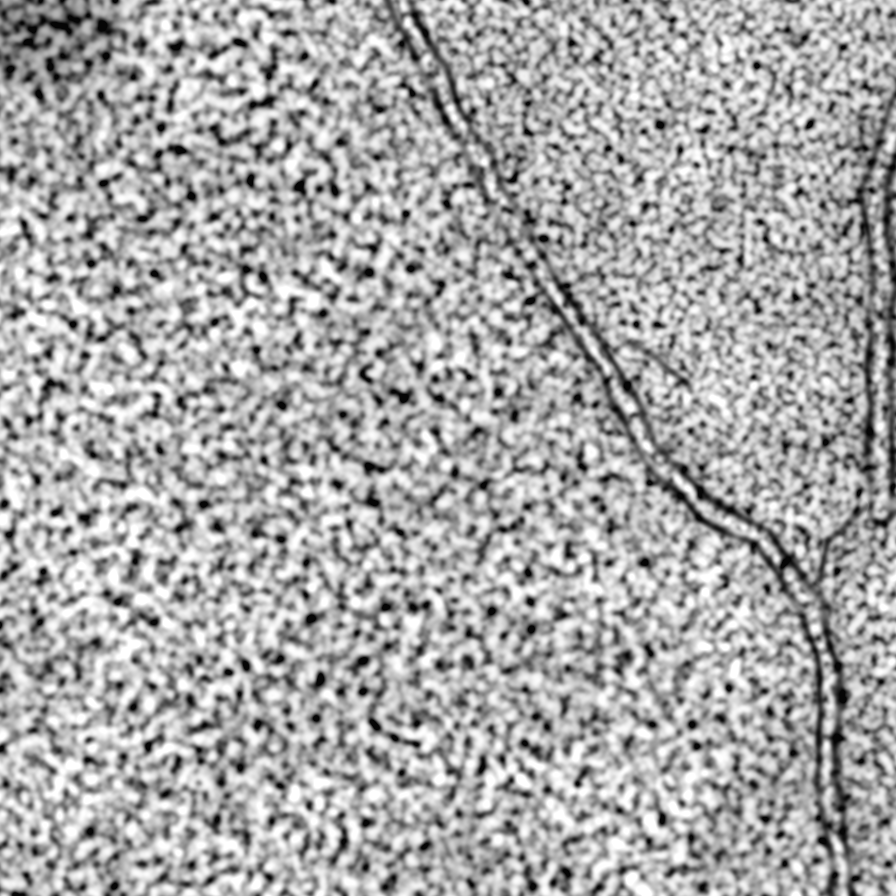
This texture is drawn by a three.js fragment shader. Its source:

```glsl
// Grainy grey micrograph: band-limited speckle crossed by double-walled dark veins.
// Rotated layers of gradient noise make the grain; distances to bent paths
// make the veins, whose two walls lie at a fixed offset from the path.

varying vec2 vUv;

float hash(vec2 p) {
  vec3 q = fract(p.xyx * vec3(0.1031, 0.1030, 0.0973));
  q += dot(q, q.yzx + 33.33);
  return fract((q.x + q.y) * q.z);
}

float cornerSlope(vec2 cell, vec2 offset) {
  float angle = 6.2832 * hash(cell);
  return dot(vec2(cos(angle), sin(angle)), offset);
}

float gradientNoise(vec2 p) {
  vec2 i = floor(p), f = fract(p);
  vec2 u = f * f * f * (f * (f * 6.0 - 15.0) + 10.0);
  vec2 e = vec2(1.0, 0.0);
  return mix(
    mix(cornerSlope(i, f), cornerSlope(i + e.xy, f - e.xy), u.x),
    mix(cornerSlope(i + e.yx, f - e.yx), cornerSlope(i + e.xx, f - e.xx), u.x),
    u.y);
}

// Speckle of roughly unit deviation; fineness shifts weight to small grains.
float speckle(vec2 p, float fineness) {
  float sum = 0.0;
  float frequency = 58.0;
  for (int k = 0; k < 4; k++) {
    float layer = float(k);
    float angle = 0.45 + 0.65 * layer;
    vec2 q = mat2(cos(angle), sin(angle), -sin(angle), cos(angle)) * p;
    float weight = 0.5 + 0.13 * (layer - 1.5) * (2.0 * fineness - 1.0);
    sum += weight * gradientNoise(q * frequency + 37.0 * layer + 200.0);
    frequency *= 1.22;
  }
  return sum * 4.8;
}

float segment(vec2 p, vec2 a, vec2 b) {
  vec2 ab = b - a;
  return length(p - a - ab * clamp(dot(p - a, ab) / dot(ab, ab), 0.0, 1.0));
}

float mainPath(vec2 p) {
  float d = segment(p, vec2(0.435, 1.02), vec2(0.515, 0.855));
  d = min(d, segment(p, vec2(0.515, 0.855), vec2(0.605, 0.695)));
  d = min(d, segment(p, vec2(0.605, 0.695), vec2(0.685, 0.580)));
  d = min(d, segment(p, vec2(0.685, 0.580), vec2(0.725, 0.495)));
  d = min(d, segment(p, vec2(0.725, 0.495), vec2(0.788, 0.432)));
  d = min(d, segment(p, vec2(0.788, 0.432), vec2(0.850, 0.400)));
  d = min(d, segment(p, vec2(0.850, 0.400), vec2(0.905, 0.325)));
  d = min(d, segment(p, vec2(0.905, 0.325), vec2(0.927, 0.245)));
  d = min(d, segment(p, vec2(0.927, 0.245), vec2(0.925, 0.130)));
  return min(d, segment(p, vec2(0.925, 0.130), vec2(0.942, -0.02)));
}

float rightPath(vec2 p) {
  float d = segment(p, vec2(1.015, 0.900), vec2(0.975, 0.790));
  d = min(d, segment(p, vec2(0.975, 0.790), vec2(0.986, 0.690)));
  d = min(d, segment(p, vec2(0.986, 0.690), vec2(0.981, 0.560)));
  return min(d, segment(p, vec2(0.981, 0.560), vec2(0.984, 0.430)));
}

float twigs(vec2 p) {
  float d = segment(p, vec2(0.705, 0.620), vec2(0.768, 0.570));
  d = min(d, segment(p, vec2(0.966, 0.435), vec2(0.928, 0.395)));
  return min(d, segment(p, vec2(0.928, 0.395), vec2(0.915, 0.350)));
}

// Soft line profile around distance zero.
float band(float d, float width) {
  return exp(-d * d / (width * width));
}

void main() {
  vec2 p = vUv;
  vec2 bent = p + 0.008 * vec2(gradientNoise(p * 21.0), gradientNoise(p * 21.0 + 60.0));
  float dMain = mainPath(bent);
  float dRight = rightPath(bent);

  // Grain: coarse and strong at left, finer and softer at upper right.
  float fineness = smoothstep(-0.12, 0.2, p.x - 0.6 + 0.65 * (p.y - 0.6));
  float grain = speckle(p, fineness);
  float contrast = mix(1.0, 0.85, fineness);
  float grey = 0.70 + contrast * (0.185 * grain - 0.026 * grain * grain);

  // Broad uneven lighting and the shaded upper left corner.
  grey += 0.12 * gradientNoise(p * 4.5 + 11.0) + 0.12 * gradientNoise(p * 13.0 + 5.0);
  grey += 0.06 * band(length(p - vec2(0.05, 0.63)), 0.16);
  grey -= 0.30 * (1.0 - smoothstep(0.06, 0.17, length((p - vec2(0.0, 1.0)) * vec2(0.9, 1.2))));

  // Veins: grey surround, pale core, then dark beaded walls.
  float nearest = min(dMain, dRight);
  grey -= 0.07 * band(nearest, 0.030);
  grey += 0.15 * band(nearest, 0.007);
  float walls = max(band(dMain - 0.0105, 0.0048), band(dRight - 0.0125, 0.0048));
  walls = max(walls, 0.85 * band(twigs(bent), 0.0045));
  float faded = 1.0 - 0.5 * band(p.y - 0.77, 0.06) * step(p.x, 0.8);
  float presence = clamp(0.78 + 0.7 * gradientNoise(p * 17.0 + 90.0), 0.3, 1.0) * faded;
  grey = mix(grey, 0.10 + 0.06 * grain, walls * presence);

  gl_FragColor = vec4(vec3(clamp(grey, 0.02, 1.0)), 1.0);
}
```
